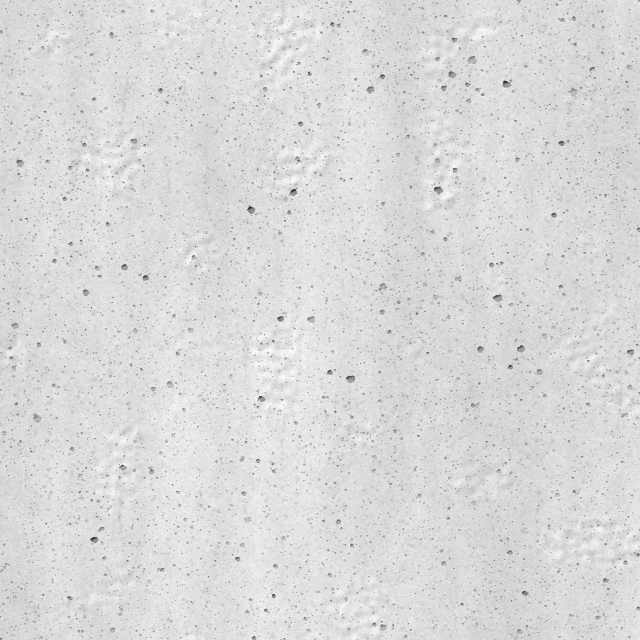
Give the GLSL for this texture, as a three.js fragment shader.

```glsl
// Pale cast concrete with faint vertical streaks, rough crusts and scattered air pores.
varying vec2 vUv;

const float BASE_TONE = 0.853;
const float EDGE = 0.0011; // half width of smoothed edges, in canvas units

vec3 hash3(vec2 p) {
  vec3 q = fract(p.xyx * vec3(0.1031, 0.1030, 0.0973));
  q += dot(q, q.yxz + 33.33);
  return fract((q.xxy + q.yzz) * q.zyx);
}

vec2 gradientAt(vec2 cell) {
  float angle = 6.2832 * hash3(cell).x;
  return vec2(cos(angle), sin(angle));
}

float gradientNoise(vec2 p) {
  vec2 i = floor(p);
  vec2 f = p - i;
  vec2 u = f * f * f * (f * (f * 6.0 - 15.0) + 10.0);
  vec2 e = vec2(1.0, 0.0);
  float low = mix(dot(gradientAt(i), f), dot(gradientAt(i + e), f - e), u.x);
  float high = mix(dot(gradientAt(i + e.yx), f - e.yx), dot(gradientAt(i + 1.0), f - 1.0), u.x);
  return mix(low, high, u.y);
}

mat2 rotation(float angle) {
  float c = cos(angle);
  float s = sin(angle);
  return mat2(c, s, -s, c);
}

// Broad light band, cloudy patches and streaks left by the formwork
float formworkTone(vec2 p) {
  float band = smoothstep(0.04, 0.2, p.x) * (1.0 - smoothstep(0.48, 0.66, p.x));
  float clouds = gradientNoise(p * vec2(4.0, 2.6) + 3.7);
  float streaks = gradientNoise(p * vec2(15.0, 1.6) + 11.3);
  float fineStreaks = gradientNoise(p * vec2(48.0, 3.0) + 27.1);
  return 0.026 * band + 0.038 * clouds + 0.038 * streaks + 0.018 * fineStreaks;
}

// Mottle and fine grain, turned off the pixel axes
float grain(vec2 p) {
  vec2 q = rotation(0.6) * p + 5.2;
  return 0.03 * gradientNoise(q * 28.0) + 0.035 * gradientNoise(q * 120.0)
       + 0.055 * gradientNoise(q * 290.0);
}

// Embossed rough patches
float crust(vec2 p) {
  float patches = smoothstep(0.12, 0.45, gradientNoise(p * vec2(8.0, 10.0) + 41.0));
  vec2 q = p * 60.0;
  float relief = gradientNoise(q) - gradientNoise(q + vec2(-0.15, 0.25));
  return patches * (0.2 * relief + 0.008);
}

// Broken, wavering dark lines between boards
float seams(vec2 p, float boards) {
  float x = p.x * boards + 0.16 * gradientNoise(vec2(p.y * 9.0, 2.5))
          + 0.06 * gradientNoise(p * 70.0);
  float offset = 0.3 + 0.4 * hash3(vec2(floor(x), 8.0)).x;
  float line = 1.0 - smoothstep(0.0, 0.035, abs(fract(x) - offset));
  float broken = smoothstep(0.05, 0.4, gradientNoise(vec2(floor(x) * 3.7, p.y * 6.0) + 0.4));
  return line * broken * smoothstep(-0.3, 0.4, gradientNoise(p * 110.0));
}

// One scattered layer: grey hollows with a dark upper lip and a light lower rim
float addPores(float tone, vec2 p, float cells, float radius, float share, float depth, float seed) {
  mat2 turn = rotation(seed);
  vec2 grid = turn * p * cells + seed * 17.3;
  vec2 id = floor(grid);
  vec3 place = hash3(id + seed * 3.0);
  vec3 kind = hash3(id + seed * 7.0 + 61.0);
  float size = radius * mix(0.5, 1.0, place.z * place.z);
  vec2 d = ((fract(grid) - 0.25 - 0.5 * place.xy) / cells) * turn;

  float cluster = 1.0 + 1.3 * gradientNoise(p * 6.0 + seed);
  float present = step(kind.x, share * cluster);
  float wobble = 0.55 * size * gradientNoise(d / size * 1.1 + id * 1.37);
  float dist = length(d * vec2(1.0, 1.0 + 0.3 * kind.z)) + wobble - size;
  float cover = present * (1.0 - smoothstep(-EDGE, EDGE, dist));

  float side = (d.y - 0.35 * d.x) / size;
  float lip = smoothstep(0.0, 0.75, side);
  float rim = (1.0 - smoothstep(0.0, EDGE, abs(dist - EDGE))) * smoothstep(0.2, 0.8, -side);
  float darkness = depth * mix(0.3, 1.0, kind.y);
  float hollow = tone * (1.0 - darkness * mix(0.38, 0.85, lip));
  return mix(tone + 0.03 * present * rim * depth, hollow, cover);
}

// Faint irregular grey flecks
float flecks(vec2 p) {
  float shape = gradientNoise(p * 85.0 + 19.0) + 0.35 * gradientNoise(p * 190.0);
  float zone = 0.12 * gradientNoise(p * 9.0 + 7.0);
  return smoothstep(0.36, 0.5, shape + zone);
}

void main() {
  vec2 p = vUv;
  float tone = BASE_TONE + formworkTone(p) + grain(p) + crust(p);
  tone -= 0.07 * seams(p, 8.0) + 0.055 * flecks(p);

  // Pores from dust-like specks up to the large air holes
  tone = addPores(tone, p, 135.0, 0.0013, 0.28, 0.75, 1.3);
  tone = addPores(tone, p, 92.0, 0.0021, 0.26, 0.7, 2.1);
  tone = addPores(tone, p, 62.0, 0.0034, 0.16, 0.3, 3.4);
  tone = addPores(tone, p, 46.0, 0.0040, 0.15, 0.75, 4.6);
  tone = addPores(tone, p, 26.0, 0.0070, 0.11, 0.95, 5.5);

  gl_FragColor = vec4(vec3(clamp(tone, 0.0, 1.0)), 1.0);
}
```
